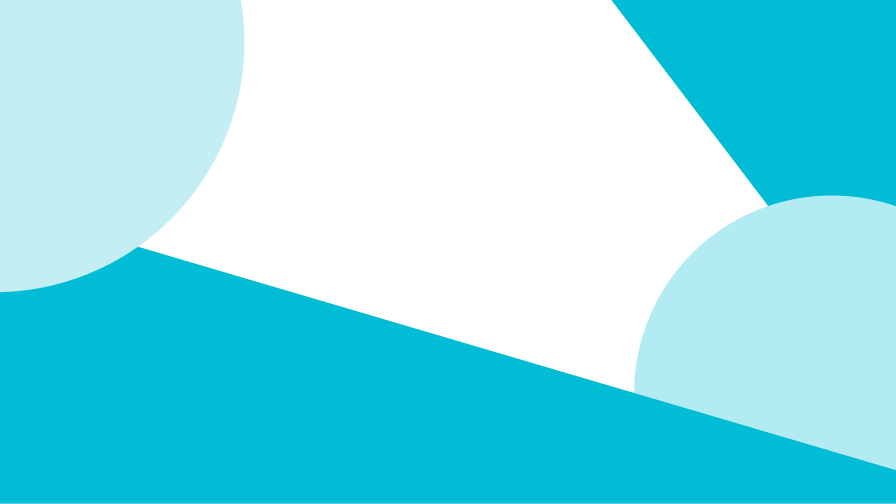
A Shadertoy shader for this background:

```glsl
// Flat geometric backdrop: a white field crossed by two cyan half planes,
// with two pale discs in opposite corners. Signed distances give each shape,
// and the shapes are painted from back to front with smoothed edges.

// Colours
const vec3 WHITE      = vec3(1.0);
const vec3 CYAN       = vec3(0.0, 0.737, 0.835);
const vec3 LEFT_TINT  = vec3(0.762, 0.935, 0.955);
const vec3 RIGHT_TINT = vec3(0.698, 0.922, 0.949);
const vec3 RIM_TINT   = vec3(0.32, 0.82, 0.89);

// Layout in canvas heights, origin at the lower left
const vec2  LEFT_CENTER  = vec2(-0.0116, 0.9167);
const float LEFT_RADIUS  = 0.4965;
const vec2  RIGHT_CENTER = vec2(1.6505, 0.2199);
const float RIGHT_RADIUS = 0.3922;
const vec2  SLOPE_START  = vec2(0.2778, 0.5093);
const vec2  SLOPE_END    = vec2(1.7778, 0.0671);
const vec2  CORNER_START = vec2(1.5231, 0.5926);
const vec2  CORNER_END   = vec2(1.2130, 1.0);
const float RIM_HEIGHT   = 0.0025;

float discDistance(vec2 p, vec2 center, float radius) {
    return length(p - center) - radius;
}

// Negative on the right-hand side of the line from a to b
float halfPlaneDistance(vec2 p, vec2 a, vec2 b) {
    vec2 along = normalize(b - a);
    return dot(p - a, vec2(-along.y, along.x));
}

// Lays a colour over the base wherever the distance is negative
vec3 paint(vec3 base, vec3 tint, float dist, float pixel) {
    return mix(base, tint, clamp(0.5 - dist / pixel, 0.0, 1.0));
}

void mainImage(out vec4 fragColor, in vec2 fragCoord) {
    float pixel = 1.0 / iResolution.y;
    vec2 p = fragCoord * pixel;
    vec3 color = WHITE;

    // Upper right corner, then the disc that overlaps it
    color = paint(color, CYAN, halfPlaneDistance(p, CORNER_START, CORNER_END), pixel);
    color = paint(color, RIGHT_TINT, discDistance(p, RIGHT_CENTER, RIGHT_RADIUS), pixel);

    // Lower slope with a thin pale rim along the bottom
    color = paint(color, CYAN, halfPlaneDistance(p, SLOPE_START, SLOPE_END), pixel);
    color = paint(color, RIM_TINT, p.y - RIM_HEIGHT, pixel);

    // Upper left disc in front
    color = paint(color, LEFT_TINT, discDistance(p, LEFT_CENTER, LEFT_RADIUS), pixel);

    fragColor = vec4(color, 1.0);
}
```
